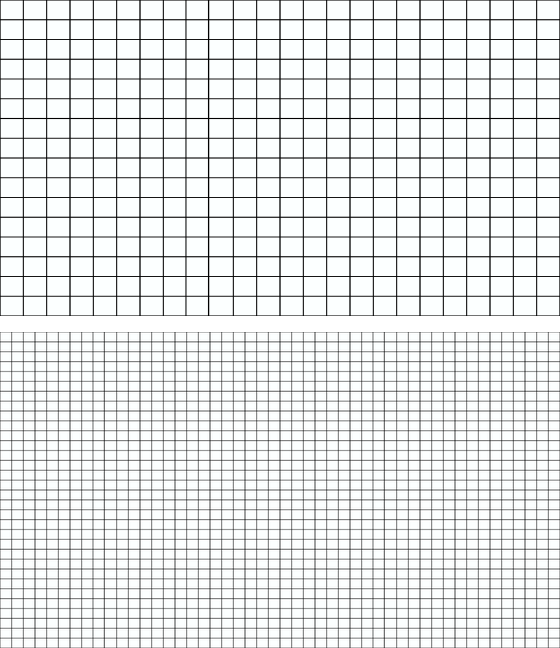
Top, the tile; bottom, the same tile 2 across and 2 down.
This pattern is drawn by a Shadertoy shader. Its source:

```glsl
// Share of a pixel covered by a line, with lengths in canvas heights
float lineCoverage(float offset, float width, float pixel) {
    float hi = min(offset + 0.5 * pixel, 0.5 * width);
    float lo = max(offset - 0.5 * pixel, -0.5 * width);
    return clamp((hi - lo) / pixel, 0.0, 1.0);
}

void mainImage(out vec4 fragColor, in vec2 fragCoord) {
    const vec2 cells = vec2(24.0, 16.0);
    float pixel = 1.0 / iResolution.y;
    vec2 canvas = iResolution.xy * pixel;
    vec2 grid = fragCoord / iResolution.xy * cells;

    // Nearest line on each axis, wrapped at the edges
    vec2 nearest = floor(grid + 0.5);
    vec2 id = mod(nearest, cells);

    // Two columns sit slightly to the left
    nearest.x -= id.x == 9.0 ? 0.06 : id.x == 8.0 ? 0.03 : 0.0;
    vec2 offset = (grid - nearest) * canvas / cells;

    // Some lines are a little heavier
    float columnWidth = mod(id.x, 3.0) == 0.0 ? 0.0041 : 0.0033;
    float rowStep = mod(id.y, 5.0);
    float rowWidth = rowStep == 0.0 || rowStep == 3.0 ? 0.0035 : 0.0029;

    float column = lineCoverage(offset.x, columnWidth, pixel);
    float row = lineCoverage(offset.y, rowWidth, pixel);

    vec3 paper = vec3(0.99, 1.0, 1.0);
    fragColor = vec4(paper * (1.0 - column) * (1.0 - row), 1.0);
}
```
